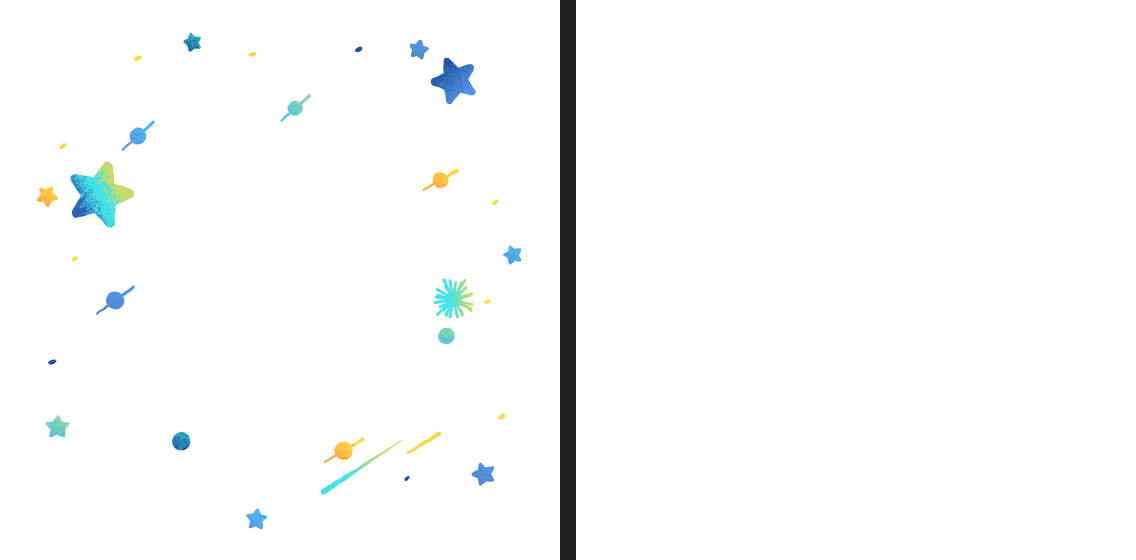
Left, the full canvas; right, a detail of the centre.
Reproduce this pattern procedurally as a three.js fragment shader.

```glsl
// Hand-painted night-sky doodles around an empty white page: rounded stars,
// ringed planets, specks, a brush burst and two comet strokes. Small motifs sit
// on a rounded-square ring; signed distances are wobbled and tinted with noise.
#define SOFT 0.0011
#define WOBBLE 0.0022
#define GRAIN 0.36
#define SLOTS 14.0
#define OUTER 0.42
#define INNER 0.30
#define SPECK_RING 0.39
#define STAR_SIZE 0.019
#define PLANET_SIZE 0.0145
#define TAU 6.28318

varying vec2 vUv;

const vec3 NAVY = vec3(0.10, 0.31, 0.62);
const vec3 BLUE = vec3(0.33, 0.59, 0.90);
const vec3 SKY = vec3(0.31, 0.74, 0.92);
const vec3 CYAN = vec3(0.26, 0.89, 0.91);
const vec3 LIME = vec3(0.78, 0.86, 0.42);
const vec3 YELLOW = vec3(0.99, 0.86, 0.25);
const vec3 ORANGE = vec3(1.00, 0.64, 0.27);

vec2 hash2(vec2 p) {
  return fract(sin(vec2(dot(p, vec2(127.1, 311.7)), dot(p, vec2(269.5, 183.3)))) * 43758.5);
}

float slope(vec2 cell, vec2 f, vec2 corner) {
  return dot(hash2(cell + corner) * 2.0 - 1.0, f - corner);
}

float gradientNoise(vec2 p) {
  vec2 i = floor(p), f = fract(p), u = f * f * (3.0 - 2.0 * f);
  return mix(mix(slope(i, f, vec2(0, 0)), slope(i, f, vec2(1, 0)), u.x),
             mix(slope(i, f, vec2(0, 1)), slope(i, f, vec2(1, 1)), u.x), u.y);
}

vec2 turn(vec2 p, float a) {
  return vec2(cos(a) * p.x + sin(a) * p.y, cos(a) * p.y - sin(a) * p.x);
}

// Five-pointed star with one tip along +x and rounded corners
float star(vec2 p, float r, float fat, float rounding) {
  float half5 = TAU / 10.0, edge = TAU * 0.5 / fat;
  vec2 tip = (r - rounding) * vec2(cos(half5), sin(half5));
  vec2 e = vec2(cos(edge), sin(edge));
  float a = mod(atan(p.y, p.x), 2.0 * half5) - half5;
  p = length(p) * vec2(cos(a), abs(sin(a))) - tip;
  p += e * clamp(-dot(p, e), 0.0, tip.y / e.y);
  return length(p) * sign(p.x) - rounding;
}

// Tapered brush stroke from a to b
float stroke(vec2 p, vec2 a, vec2 b, float ra, float rb) {
  vec2 ab = b - a;
  float h = clamp(dot(p - a, ab) / dot(ab, ab), 0.0, 1.0);
  return length(p - a - ab * h) - mix(ra, rb, h);
}

// Point on the rounded-square ring around the page
vec2 ring(float angle, float r) {
  vec2 d = vec2(cos(angle), sin(angle));
  vec2 q = d * d;
  return 0.5 + r * d / pow(dot(q, q), 0.25);
}

vec3 ink(float k, float t) {
  t = clamp(t, 0.0, 1.0);
  if (k < 0.5) return mix(BLUE, SKY, t);
  if (k < 1.5) return mix(BLUE * 0.9, BLUE, t);
  if (k < 2.5) return mix(NAVY, CYAN * 0.85, t);
  if (k < 3.5) return mix(ORANGE, YELLOW, t);
  return mix(SKY, mix(CYAN, LIME, 0.6), t);
}

void paint(inout vec3 page, float d, vec3 c) {
  page = mix(page, c, 1.0 - smoothstep(-SOFT, SOFT, d));
}

void main() {
  vec2 p = vUv + WOBBLE * vec2(gradientNoise(vUv * 75.0), gradientNoise(vUv * 75.0 + 40.0));
  float grain = GRAIN * (gradientNoise(vUv * 240.0) + 0.6 * gradientNoise(vUv * 110.0));
  vec3 page = vec3(1.0);

  // Ring of small stars, planets and blobs
  for (float i = 0.0; i < SLOTS; i++) {
    vec2 h = hash2(vec2(i, 7.0));
    float odd = mod(i, 2.0), size = 0.85 + 0.3 * h.x;
    vec2 q = p - ring((i + 0.27) * TAU / SLOTS, mix(OUTER, INNER, odd)) - 0.016 * (h - 0.5);
    float d;
    if (odd < 0.5) {
      d = star(turn(q, h.y * TAU), STAR_SIZE * size, 2.75, 0.003);
    } else if (i > 8.0 && mod(i, 4.0) < 1.5) {
      d = length(q) - 0.0155 * size;
    } else {
      vec2 arm = 0.036 * size * vec2(cos(0.5 + 0.25 * h.y), sin(0.5 + 0.25 * h.y));
      d = min(length(q) - PLANET_SIZE * size, stroke(q, -arm, arm, 0.0018, 0.0030));
    }
    paint(page, d, ink(mod(i * 3.0, 5.0), 0.5 + dot(q, vec2(10.0, 18.0)) + 2.0 * grain));
  }

  // Tiny oval specks between the motifs
  for (float i = -3.0; i < 8.0; i++) {
    vec2 h = hash2(vec2(i, 23.0));
    vec2 q = turn(p - ring((i + 0.77) * TAU / SLOTS, SPECK_RING + 0.05 * (h.x - 0.5)), h.y * 1.2);
    float d = length(q * vec2(0.65, 1.15)) - 0.0036 - 0.0012 * h.x;
    paint(page, d, mod(i + 3.0, 5.0) < 0.5 ? NAVY : YELLOW);
  }

  // Two large stars with washed colour
  vec2 q = p - vec2(0.178, 0.652);
  float t = dot(q, vec2(9.0, 5.0)) + 0.5 + grain;
  vec3 wash = mix(NAVY + 0.08, CYAN, smoothstep(0.0, 0.5, t));
  paint(page, star(turn(q, 0.04), 0.061, 3.1, 0.009), mix(wash, LIME, smoothstep(0.55, 0.85, t)));
  q = p - vec2(0.812, 0.856);
  t = dot(q, vec2(9.0, -9.0)) + 0.55 + grain;
  paint(page, star(turn(q, 3.2), 0.043, 3.1, 0.007), mix(NAVY, BLUE, clamp(t, 0.0, 1.0)));

  // Burst of brush strokes
  q = p - vec2(0.81, 0.465);
  float burst = length(q) - 0.015;
  for (float i = 0.0; i < 24.0; i++) {
    vec2 h = hash2(vec2(i, 51.0));
    float a = (i + h.x) * TAU / 24.0;
    burst = min(burst, stroke(q, vec2(0.0), mix(0.025, 0.041, h.y) * vec2(cos(a), sin(a)), 0.002, 0.0026));
  }
  paint(page, burst, mix(CYAN, LIME, smoothstep(-0.012, 0.035, q.x + 0.03 * grain)));

  // Comet strokes
  float trail = stroke(p, vec2(0.578, 0.122), vec2(0.716, 0.213), 0.0052, 0.0008);
  paint(page, trail, mix(CYAN, LIME, smoothstep(0.60, 0.70, p.x)));
  trail = stroke(p, vec2(0.728, 0.191), vec2(0.784, 0.225), 0.0022, 0.0040);
  paint(page, trail, mix(LIME, YELLOW, 0.65));

  gl_FragColor = vec4(page, 1.0);
}
```
